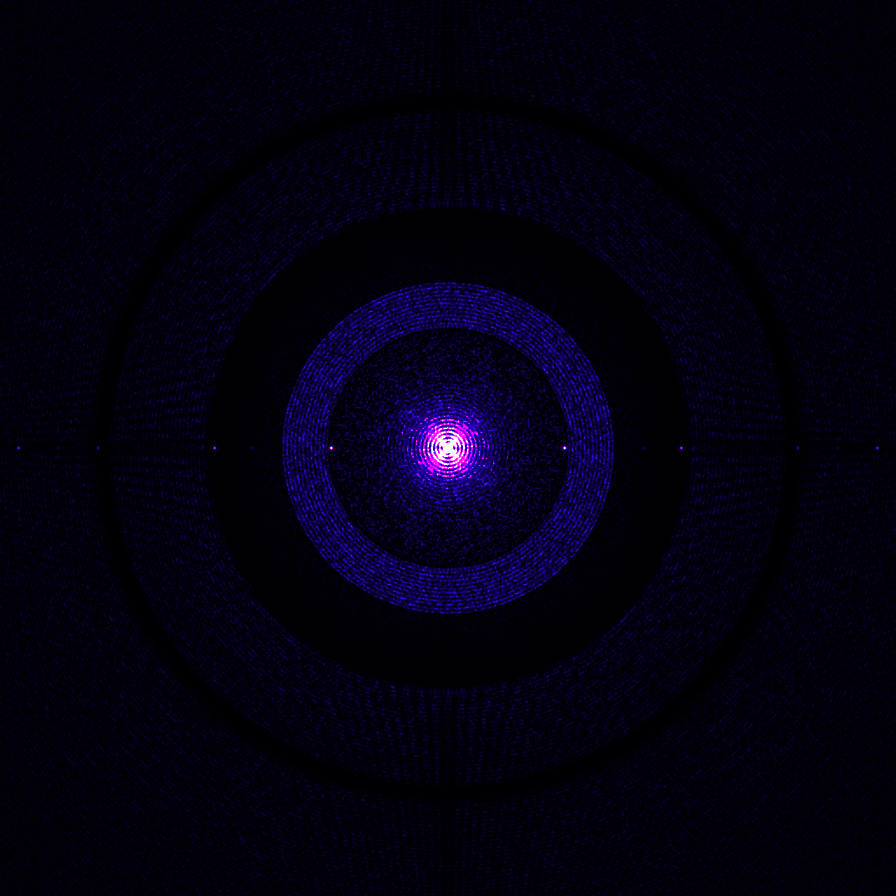
This background is drawn by a three.js fragment shader. Its source:

```glsl
// A dark diffraction spectrum: a white-hot core in a speckled disc, a blue annulus
// and faint outer bands, with small peaks along the horizontal axis.
// One light level is summed from radial masks, fringes and noise, then coloured.
varying vec2 vUv;

float hash(vec2 p) {
  vec3 q = fract(vec3(p.xyx) * 0.1031);
  q += dot(q, q.yzx + 33.33);
  return fract((q.x + q.y) * q.z);
}

float valueNoise(vec2 p) {
  vec2 cell = floor(p);
  vec2 f = fract(p);
  f = f * f * (3.0 - 2.0 * f);
  float low = mix(hash(cell), hash(cell + vec2(1.0, 0.0)), f.x);
  float high = mix(hash(cell + vec2(0.0, 1.0)), hash(cell + 1.0), f.x);
  return mix(low, high, f.y);
}

// Soft-edged ring mask between two radii
float band(float r, float inner, float outer, float soft) {
  return smoothstep(inner - soft, inner + soft, r)
       * (1.0 - smoothstep(outer - soft, outer + soft, r));
}

// Round point of light on the horizontal axis, mirrored left and right
float peak(vec2 p, float x, float size) {
  vec2 d = vec2(abs(p.x) - x, p.y) / size;
  return exp(-dot(d, d));
}

// Blue, then magenta, then white as the level rises
vec3 spectrumColor(float level) {
  float red = 0.19 * min(level, 1.0) + 0.85 * smoothstep(0.75, 1.3, level);
  float green = 0.02 * min(level, 1.0) + smoothstep(1.35, 2.1, level);
  return min(vec3(red, green, level), 1.0);
}

void main() {
  vec2 p = vUv - 0.5;
  vec2 a = abs(p);
  float r = length(p);
  float onAxis = 0.5 + 0.5 * cos(4.0 * atan(a.y, a.x + 0.00001));

  // Speckle repeats through the centre
  vec2 mirrored = p.x < 0.0 ? -p : p;
  float grain = valueNoise(mirrored * 512.0 + 40.0);
  float speckle = grain * grain;
  float sparse = speckle * speckle;

  // Fine rings, and hyperbolic fringes that crowd towards the axes
  float rings = cos(1400.0 * r);
  float hyperbolas = cos(1500.0 * a.x * a.y);
  float arcs = cos(900.0 * dot(a - vec2(0.47, 0.06), a - vec2(0.47, 0.06)))
             * cos(900.0 * dot(a - vec2(0.06, 0.47), a - vec2(0.06, 0.47)));

  // Core crossed by diagonal arms, fringed along the axes
  float core = 3.4 * exp(-r / 0.0185) * (1.15 - 0.3 * onAxis);
  core *= 1.0 + rings * (0.12 + 0.5 * onAxis) * smoothstep(0.001, 0.008, r);
  float notch = onAxis * onAxis * band(r, 0.005, 0.014, 0.003);
  core *= 1.0 - 0.4 * notch;
  float halo = 1.1 * exp(-r / 0.045) * speckle * (1.0 + 0.5 * rings);
  float disc = 0.42 * sparse * (1.0 - smoothstep(0.125, 0.137, r));
  float level = core + halo + disc;

  // Bright annulus with its combed inner rim
  float annulus = band(r, 0.135, 0.185, 0.0015);
  float annulusGrain = 0.06 + 0.22 * grain + 0.36 * speckle;
  level += annulus * annulusGrain * (1.0 + 0.5 * rings);
  float comb = 0.5 + 0.5 * cos(1300.0 * a.x);
  float nearVertical = exp(-a.x * a.x / 0.0016);
  level += 0.3 * comb * nearVertical * exp(-pow((r - 0.1365) / 0.002, 2.0));
  level += 0.14 * comb * nearVertical * exp(-pow((r - 0.272) / 0.003, 2.0));

  // Dark gap, speckled beside the annulus
  float gap = band(r, 0.185, 0.27, 0.002);
  level += gap * (0.005 + 0.13 * sparse * (1.0 - smoothstep(0.185, 0.26, r)));

  // Faint outer bands, woven with fringes and dark along both axes
  float axisGap = (1.0 - 0.7 * exp(-a.x / 0.012) * smoothstep(0.26, 0.3, r))
                * (1.0 - 0.7 * exp(-a.y / 0.008) * smoothstep(0.26, 0.3, r));
  float nearAxes = exp(-min(a.x, a.y) / 0.09);
  float weave = (1.0 + 0.55 * rings) * (1.0 + 0.35 * arcs)
              * (1.0 + (0.2 + 0.5 * nearAxes) * hyperbolas);
  float innerBand = band(r, 0.27, 0.376, 0.004) * mix(0.2, 0.13, smoothstep(0.27, 0.38, r));
  float outerField = smoothstep(0.388, 0.406, r) * mix(0.13, 0.075, smoothstep(0.41, 0.68, r));
  level += (innerBand + outerField) * (0.06 + speckle) * weave * axisGap;
  level += 0.006;

  // Peaks on the horizontal axis, weaker between the main ones
  level += 2.3 * peak(p, 0.1302, 0.0019);
  level += 1.4 * peak(p, 0.2604, 0.0016);
  level += 0.7 * peak(p, 0.3906, 0.0015);
  level += 1.1 * peak(p, 0.4792, 0.0016);
  level += 0.45 * peak(p, 0.2188, 0.0015);
  level += 0.3 * (peak(p, 0.0885, 0.0014) + peak(p, 0.4349, 0.0014));

  gl_FragColor = vec4(spectrumColor(level), 1.0);
}
```
